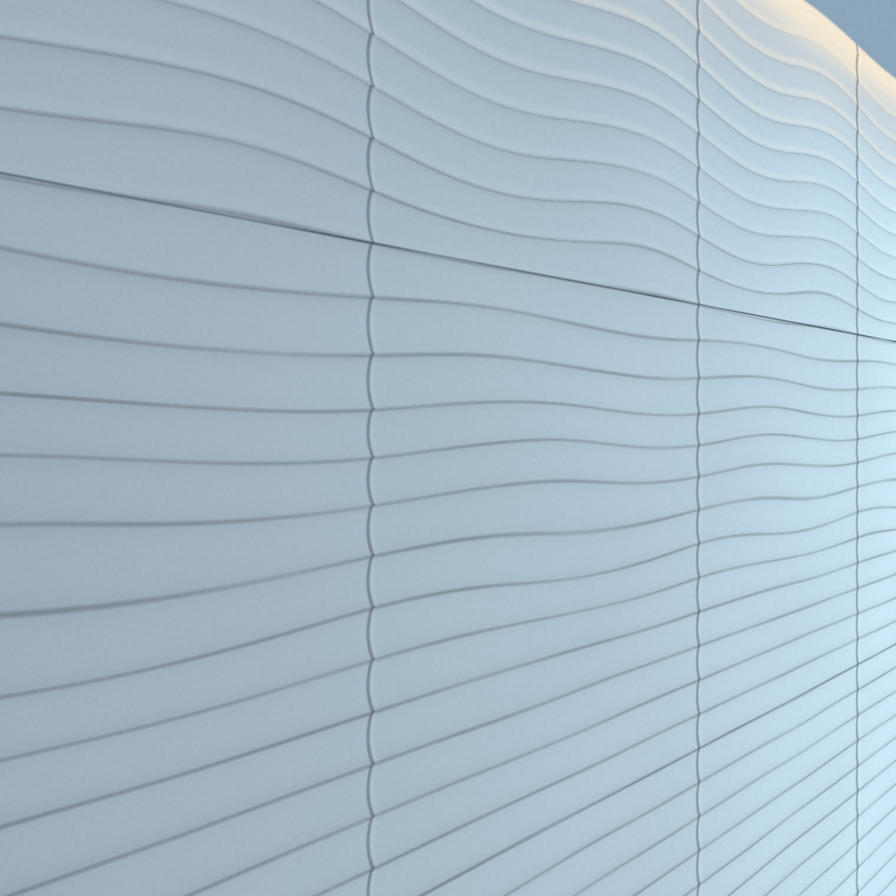
Give the GLSL for this texture, as a Shadertoy shader.

```glsl
// A pale blue wall of wavy relief panels receding to the right under a warm cove light.
// Each pixel is projected onto the wall plane, where rows of soft ridges are bent by
// a wave per panel and crossed by scalloped vertical joints and thin horizontal seams.

#define VANISH vec2(1.470, 0.530)  // vanishing point on the canvas
#define DEPTH_SCALE 1.995          // perspective scale along the wall
#define PANEL_SHIFT 0.894          // phase of the vertical joints
#define PANEL_HEIGHT 0.7185        // panel height in wall units
#define SEAM_LEVEL 0.1885          // height of the upper horizontal seam
#define ROWS 13.0                  // ridges per panel
#define RIDGE_DARK 0.15            // depth of the ridge lines
#define SCALLOP 0.0125             // sideways bow of the vertical joints
#define WALL_TOP 0.815             // height of the wall's upper edge
#define GRAIN 0.012                // fine surface grain

const float TAU = 6.2831853;
const vec3 SHADE = vec3(0.600, 0.662, 0.715);
const vec3 LIT = vec3(0.790, 0.905, 0.965);
const vec3 WARM_GREY = vec3(0.790, 0.795, 0.805);
const vec3 CREAM = vec3(0.970, 0.920, 0.830);
const vec3 CEILING = vec3(0.550, 0.650, 0.730);
const vec3 GAP = vec3(0.270, 0.330, 0.390);

vec2 hashGradient(vec2 cell) {
    vec2 p = fract(cell * vec2(0.1031, 0.1130));
    p += dot(p, p.yx + 33.33);
    float angle = TAU * fract((p.x + p.y) * p.x * 7.13);
    return vec2(cos(angle), sin(angle));
}

float gradientNoise(vec2 p) {
    vec2 i = floor(p), f = fract(p);
    vec2 w = f * f * f * (f * (f * 6.0 - 15.0) + 10.0);
    float a = dot(hashGradient(i), f);
    float b = dot(hashGradient(i + vec2(1, 0)), f - vec2(1, 0));
    float c = dot(hashGradient(i + vec2(0, 1)), f - vec2(0, 1));
    float d = dot(hashGradient(i + vec2(1, 1)), f - vec2(1, 1));
    return mix(mix(a, b, w.x), mix(c, d, w.x), w.y);
}

// Soft stroke: 1 on the line, 0 beyond its half width.
float stroke(float dist, float halfWidth, float pixel) {
    return 1.0 - smoothstep(0.0, halfWidth + pixel, abs(dist));
}

float bump(float x, float center, float width) {
    float d = (x - center) / width;
    return exp(-d * d);
}

// Vertical bend of the ridges: an S-wave and an arch across each panel, plus a sag.
float ridgeBend(float u, float v) {
    float t = (v - SEAM_LEVEL) / PANEL_HEIGHT;
    float arch = 0.5 - 0.5 * cos(TAU * u);
    float swing = mix(0.006, -0.018, smoothstep(-0.10, 0.14, t));
    swing *= smoothstep(-0.80, -0.50, t);
    float lift = 0.014 * bump(t, -0.30, 0.13) - 0.014 * bump(t, -0.54, 0.09)
               - 0.012 * bump(t, 0.50, 0.30);
    float drift = 0.006 * gradientNoise(vec2(u * 2.0, v * 7.0) + 5.3);
    return swing * sin(TAU * u) + (lift + drift) * arch - 0.011 * bump(t, -0.23, 0.12);
}

void mainImage(out vec4 fragColor, in vec2 fragCoord) {
    vec2 uv = fragCoord / iResolution.xy;
    float pixel = 1.0 / iResolution.y;

    // Wall coordinates: u counts panels along the wall, v is height
    float depth = VANISH.x - uv.x;
    float u = DEPTH_SCALE / depth - PANEL_SHIFT;
    float v = (uv.y - VANISH.y) / depth;

    // Rows: s runs from 0 at a row's lower lip to 1 under the lip above
    float spacing = PANEL_HEIGHT / ROWS;
    float bend = ridgeBend(u, v);
    float row = (v - SEAM_LEVEL - bend) / spacing;
    float s = fract(row);
    float ridgeDist = (row - round(row)) * spacing * depth;

    // Broad light, brighter along the wall and toward the floor
    float light = 0.05 + 0.38 * uv.x + 0.58 * pow(uv.x, 4.0);
    light -= 0.16 * uv.x * (uv.y - 0.4);
    light += 0.08 * gradientNoise(vec2(u * 1.5, v * 4.0));
    vec3 color = mix(SHADE, LIT, clamp(light, 0.0, 1.0));

    // Relief: soft shadow under the lip above, shaded belly over the lip below
    float above = smoothstep(-0.40, 0.30, v);
    float underLip = exp(-7.0 * (1.0 - s));
    float belly = exp(-7.0 * s);
    float wear = 1.0 + 0.7 * gradientNoise(vec2(u * 3.0, floor(row + 0.5) * 1.7));
    color *= 1.015 - 0.07 * underLip * mix(0.4, 1.0, above)
                   - 0.07 * belly * (1.0 - above);
    float lineDark = RIDGE_DARK * (1.0 - 0.6 * smoothstep(0.10, 0.45, v));
    color *= 1.0 - lineDark * wear * stroke(ridgeDist, 0.0028 * depth, pixel);

    // Crests and the wall's upper edge catch the warm cove light
    float crest = bump(s, 0.12, 0.13);
    color += crest * smoothstep(0.0, 0.45, v) * 0.025;
    color = mix(color, WARM_GREY, 0.60 * smoothstep(0.50, 0.76, v));
    color = mix(color, CREAM, crest * 0.40 * smoothstep(0.35, 0.75, v));
    color = mix(color, CREAM, 0.95 * smoothstep(0.70, 0.80, v));

    // Scalloped vertical joints with a pale edge
    float bow = SCALLOP * (2.8 * s * (1.0 - s) + 0.3 * s);
    float joint = u + bow;
    float jointDist = (joint - round(joint)) * depth * depth / DEPTH_SCALE;
    color *= 1.0 - 0.27 * stroke(jointDist, 0.0021 * depth, pixel);
    color += 0.02 * stroke(jointDist - 0.0045 * depth, 0.003 * depth, pixel);

    // Horizontal seams, uneven in depth
    float seam = (v - SEAM_LEVEL) / PANEL_HEIGHT;
    float seamDist = (seam - round(seam)) * PANEL_HEIGHT * depth;
    float seamDark = 0.70 + 0.5 * gradientNoise(vec2(u * 4.0, 2.5));
    seamDark *= mix(0.35, 1.0, step(-0.2, v));
    color = mix(color, GAP, seamDark * stroke(seamDist, 0.0013 * depth, pixel));

    // Ceiling beyond the wall's edge, then fine grain
    float edge = (v - WALL_TOP - 0.3 * bend) * depth;
    color = mix(color, CEILING, smoothstep(-pixel, pixel + 0.003, edge));
    color += GRAIN * gradientNoise(uv * 190.0);
    fragColor = vec4(clamp(color, 0.0, 1.0), 1.0);
}
```
